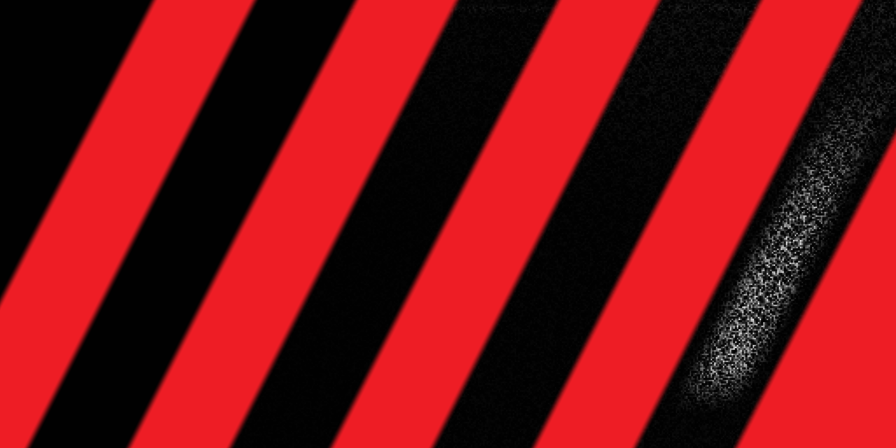
Write a WebGL 1 fragment shader that draws this pattern.

```glsl
precision highp float;

// Slanted red and black bars with soft edges, made by folding one sheared
// coordinate. The end bars run on to the canvas corners, and the black gaps
// gather grain to the right, ending in a bright speckled streak.

uniform vec2 u_resolution;

// Lengths are in canvas heights.
const float PERIOD = 0.4518;
const float SLANT = 0.508;        // sideways shift per unit of height
const float FIRST_BAR = -0.1646;  // left edge of the first red bar at the base
const float LAST_BAR = 4.0;       // index of the red bar filling the right corner
const float EDGE_BLUR = 0.011;
const float GRAIN_CELLS = 256.0;

const vec3 RED = vec3(0.933, 0.114, 0.145);
const vec3 BLACK = vec3(0.002);

float hash(vec2 cell) {
    return fract(sin(dot(cell, vec2(12.9898, 78.233))) * 43758.5453);
}

float valueNoise(vec2 q) {
    vec2 cell = floor(q);
    vec2 f = fract(q);
    f = f * f * (3.0 - 2.0 * f);
    float low = mix(hash(cell), hash(cell + vec2(1.0, 0.0)), f.x);
    float high = mix(hash(cell + vec2(0.0, 1.0)), hash(cell + vec2(1.0)), f.x);
    return mix(low, high, f.y);
}

// Bar coordinate: red on [n, n + 0.5], black on [n + 0.5, n + 1].
// Clamping to mid-bar keeps the two corners a single colour.
float barCoordinate(vec2 p) {
    float s = (p.x - SLANT * p.y - FIRST_BAR) / PERIOD;
    return clamp(s, -0.25, LAST_BAR + 0.25);
}

float redCoverage(float s, float blur) {
    float fromCentre = abs(fract(s + 0.25) - 0.5);
    return 1.0 - smoothstep(0.25 - blur, 0.25 + blur, fromCentre);
}

// Faint dust that builds up from gap to gap and towards the top.
float dustAmount(float gap, float y) {
    float rise = 0.014 + 0.03 * smoothstep(0.5, 1.0, y);
    float topLine = 0.05 * (1.0 - smoothstep(0.003, 0.012, abs(y - 0.98)));
    return max(gap, 0.0) * rise + step(0.5, gap) * topLine;
}

// Bright streak along the middle of the last gap, fading at both ends.
float streakAmount(float s, float gap, float y) {
    float across = abs(fract(s) - 0.75) * 4.0;
    float body = 1.0 - smoothstep(0.2, 0.82, across);
    float ends = smoothstep(0.07, 0.2, y) * (1.0 - smoothstep(0.4, 0.9, y));
    return step(LAST_BAR - 1.5, gap) * body * ends;
}

void main() {
    vec2 p = gl_FragCoord.xy / u_resolution.y;
    float s = barCoordinate(p);
    float gap = floor(s);

    // Grain on the black ground
    float n = valueNoise(p * GRAIN_CELLS - 0.5);
    float grain = n * n * (dustAmount(gap, p.y) + 0.9 * streakAmount(s, gap, p.y));
    vec3 ground = BLACK + vec3(grain);

    // Red bars over it
    float blur = max(EDGE_BLUR, 1.0 / u_resolution.y) / PERIOD;
    vec3 colour = mix(ground, RED, redCoverage(s, blur));

    gl_FragColor = vec4(colour, 1.0);
}
```
